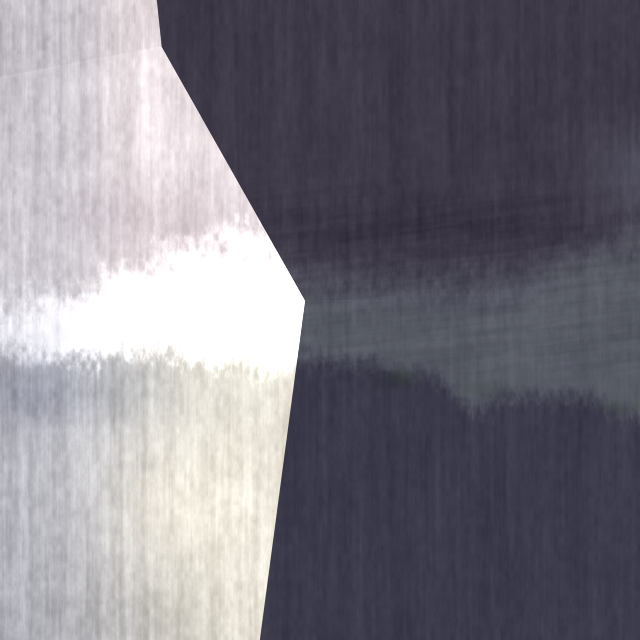
Write a WebGL 2 fragment shader that draws this texture.

```glsl
#version 300 es
precision highp float;
uniform vec2 u_resolution;
out vec4 fragColor;

float hash(vec2 p) {
  p = fract(p * vec2(0.1031, 0.1137));
  p += dot(p, p.yx + 33.33);
  return fract((p.x + p.y) * p.x * 7.31 + p.y * 17.7);
}

float noise(vec2 p) {
  vec2 i = floor(p), f = fract(p);
  f = f * f * (3.0 - 2.0 * f);
  return mix(mix(hash(i), hash(i + vec2(1, 0)), f.x),
             mix(hash(i + vec2(0, 1)), hash(i + vec2(1, 1)), f.x), f.y);
}

// Centred fractal noise, roughly -0.5 to 0.5
float fbm(vec2 p) {
  float sum = 0.0, amp = 0.5;
  for (int i = 0; i < 4; i++) {
    sum += amp * (noise(p) - 0.5);
    p = p * 2.03 + 17.3;
    amp *= 0.55;
  }
  return sum;
}

// Soft elliptical spot
float spot(vec2 p, vec2 center, vec2 size) {
  vec2 d = (p - center) / size;
  return exp(-dot(d, d));
}

// Horizontal position of the border between pale and dark sides
float borderX(float y) {
  if (y > 0.927) return mix(0.2526, 0.245, (y - 0.927) / 0.073);
  if (y > 0.53) return mix(0.4766, 0.2526, (y - 0.53) / 0.397);
  return mix(0.406, 0.4766, y / 0.53);
}

vec3 paleSide(vec2 p, float streak, float grain) {
  float blotch = fbm(p * vec2(16.0, 22.0));
  // Upper part pinkish, lower part cream toward the border
  vec3 upper = mix(vec3(0.80, 0.78, 0.81), vec3(0.92, 0.88, 0.89), smoothstep(0.06, 0.24, p.x));
  vec3 lower = mix(vec3(0.73, 0.73, 0.76), vec3(0.94, 0.92, 0.87), smoothstep(0.04, 0.38, p.x));
  vec3 color = mix(lower, upper, smoothstep(0.42, 0.60, p.y));
  color -= vec3(0.10, 0.09, 0.07) * spot(p, vec2(0.08, 0.39), vec2(0.20, 0.06));
  color -= vec3(0.05, 0.06, 0.05) * spot(p, vec2(0.24, 0.66), vec2(0.15, 0.05));
  color -= 0.08 * spot(p, vec2(0.24, 0.03), vec2(0.16, 0.09));
  color += vec3(0.06, 0.05, 0.03) * spot(p, vec2(0.24, 0.21), vec2(0.10, 0.12));
  color += 0.05 * spot(p, vec2(0.23, 0.84), vec2(0.07, 0.12));

  // Slanted seam
  float seam = p.y - 0.88 - 0.19 * p.x;
  color -= 0.035 * smoothstep(-0.001, 0.001, seam);

  color += streak * vec3(0.17, 0.18, 0.18) + grain * 0.13 + blotch * 0.09;

  // Overexposed band, widening to the right
  float top = mix(0.52, 0.615, smoothstep(0.0, 0.4, p.x));
  float bottom = mix(0.45, 0.435, p.x / 0.45);
  float wobble = blotch * 0.07 + grain * 0.05;
  float band = smoothstep(-0.045, 0.04, top - p.y + wobble)
             * smoothstep(-0.025, 0.03, p.y - bottom + wobble);
  float strength = mix(0.18, 0.36, smoothstep(0.0, 0.25, p.x));
  return color + band * strength;
}

vec3 darkSide(vec2 p, float streak, float grain) {
  float blotch = fbm(p * vec2(10.0, 14.0));
  vec3 color = mix(vec3(0.235, 0.23, 0.295), vec3(0.245, 0.225, 0.28), smoothstep(0.4, 0.65, p.y));
  color -= 0.025 * spot(p, vec2(0.62, 0.65), vec2(0.28, 0.045));

  // Hazy strip: soft above, ragged below
  float bottom = mix(0.435, 0.35, (p.x - 0.47) / 0.53)
               - 0.035 * spot(p, vec2(0.735, 0.36), vec2(0.035, 0.2));
  float wobble = blotch * 0.035 + grain * 0.03;
  float top = 0.57 + 0.06 * smoothstep(0.75, 1.0, p.x);
  float strip = smoothstep(-0.018, 0.03, p.y - bottom + wobble)
              * smoothstep(-0.045, 0.06, top - p.y + wobble);
  color = mix(color, vec3(0.345, 0.36, 0.395), strip * 0.95);
  color += vec3(0.06, 0.075, 0.075) * spot(p, vec2(1.0, 0.73), vec2(0.075, 0.07));

  // Brushed marks slanting up to the right
  float brushed = fbm(vec2(p.x * 9.0, (p.y - 0.13 * p.x) * 110.0));
  color += brushed * 0.07 * smoothstep(0.38, 0.45, p.y) * smoothstep(0.80, 0.60, p.y);

  // Mossy stains and a fine horizontal line
  float moss = spot(p, vec2(0.62, 0.408), vec2(0.03, 0.013))
             + 0.6 * spot(p, vec2(0.97, 0.364), vec2(0.035, 0.012))
             + 0.4 * spot(p, vec2(0.76, 0.392), vec2(0.04, 0.012));
  color -= vec3(0.08, 0.05, 0.12) * moss * clamp(0.7 + grain * 2.0, 0.0, 1.0);
  color += 0.02 * smoothstep(0.0015, 0.0, abs(p.y - 0.53)) * smoothstep(0.8, 0.5, p.x);
  return color + streak * 0.06 + grain * 0.045 + blotch * 0.02;
}

void main() {
  vec2 p = gl_FragCoord.xy / u_resolution;
  float pixel = 1.0 / u_resolution.x;

  // Vertical scratches and fine surface grain
  float streak = fbm(vec2(p.x * 85.0, p.y * 3.5)) + 0.5 * fbm(vec2(p.x * 190.0, p.y * 14.0 + 40.0));
  float grain = fbm(p * vec2(130.0, 70.0) + 9.0);

  float dark = smoothstep(-0.7 * pixel, 0.7 * pixel, p.x - borderX(p.y));
  vec3 color = mix(paleSide(p, streak, grain), darkSide(p, streak, grain), dark);
  fragColor = vec4(clamp(color, 0.0, 1.0), 1.0);
}
```
